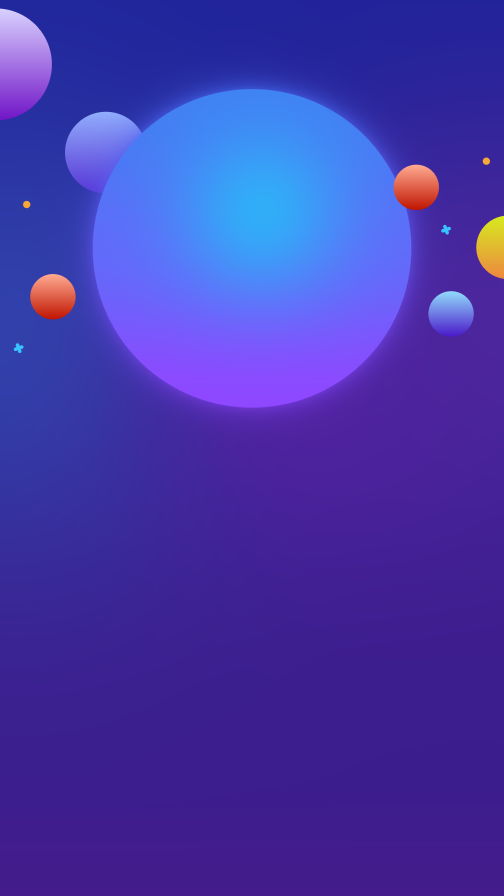
Reproduce this background procedurally as a WebGL 2 fragment shader.

```glsl
#version 300 es
precision highp float;

#define DISC_CENTER vec2(0.5, 1.285)
#define DISC_RADIUS 0.316
#define HALO_WIDTH 0.022
#define HALO_STRENGTH 0.6
#define CORE_CENTER vec2(0.52, 1.36)
#define CORE_WIDTH 0.165
#define SMALL_RADIUS 0.045
#define DOT_RADIUS 0.0072
#define CROSS_ARM 0.0065
#define CROSS_THICKNESS 0.0035

uniform vec2 u_resolution;
out vec4 outColor;

// Antialiased coverage of a signed distance, in canvas widths
float cover(float dist) {
    return clamp(0.5 - dist * u_resolution.x, 0.0, 1.0);
}

// Gaussian falloff with separate horizontal and vertical widths
float softSpot(vec2 p, vec2 center, vec2 width) {
    vec2 q = (p - center) / width;
    return exp(-dot(q, q));
}

// Flat ball shaded from its bottom colour to its top colour
vec3 ball(vec3 base, vec2 p, vec2 center, float radius, vec3 bottom, vec3 top) {
    vec2 q = p - center;
    float height = clamp(0.5 + 0.5 * q.y / radius, 0.0, 1.0);
    return mix(base, mix(bottom, top, height), cover(length(q) - radius));
}

// Rounded plus sign, slightly turned
float crossDistance(vec2 p, float angle) {
    float c = cos(angle), s = sin(angle);
    vec2 q = abs(mat2(c, -s, s, c) * p);
    q = vec2(max(q.x, q.y), min(q.x, q.y));
    return length(vec2(max(q.x - CROSS_ARM, 0.0), q.y)) - CROSS_THICKNESS;
}

// Night blue above, violet below, with broad coloured glows
vec3 backdrop(vec2 p) {
    vec3 night = vec3(0.12, 0.135, 0.60);
    vec3 violet = vec3(0.235, 0.115, 0.555);
    vec3 color = mix(violet, night, smoothstep(0.5, 1.75, p.y));
    color = mix(color, vec3(0.19, 0.27, 0.68), 0.9 * softSpot(p, vec2(0.03, 1.12), vec2(0.42, 0.48)));
    color = mix(color, vec3(0.32, 0.16, 0.62), 0.8 * softSpot(p, vec2(1.0, 1.16), vec2(0.45, 0.42)));
    color = mix(color, vec3(0.33, 0.13, 0.63), 0.75 * softSpot(p, vec2(0.62, 0.95), vec2(0.34, 0.28)));
    return mix(color, vec3(0.265, 0.11, 0.55), 1.0 - smoothstep(0.0, 0.25, p.y));
}

// Large disc with a cyan core and a thin outer halo
vec3 mainDisc(vec3 base, vec2 p) {
    vec2 q = p - DISC_CENTER;
    float dist = length(q) - DISC_RADIUS;
    float height = clamp(0.5 + 0.5 * q.y / DISC_RADIUS, 0.0, 1.0);
    vec3 color = mix(vec3(0.56, 0.28, 1.0), vec3(0.39, 0.41, 0.98), smoothstep(0.0, 0.5, height));
    color = mix(color, vec3(0.26, 0.49, 0.95), smoothstep(0.4, 1.0, height));
    color = mix(color, vec3(0.19, 0.68, 0.97), softSpot(p, CORE_CENTER, vec2(CORE_WIDTH)));
    vec3 haloColor = mix(vec3(0.50, 0.25, 0.93), vec3(0.28, 0.42, 0.95), height);
    float halo = HALO_STRENGTH * exp(-max(dist, 0.0) / HALO_WIDTH);
    return mix(mix(base, haloColor, halo), color, cover(dist));
}

void main() {
    vec2 p = gl_FragCoord.xy / u_resolution.x;
    // Keep the layout anchored to the top edge
    p.y += 16.0 / 9.0 - u_resolution.y / u_resolution.x;

    vec3 color = backdrop(p);
    color = ball(color, p, vec2(0.21, 1.475), 0.081, vec3(0.34, 0.20, 0.83), vec3(0.57, 0.68, 0.99));
    color = mainDisc(color, p);

    // Single balls around the disc
    color = ball(color, p, vec2(-0.008, 1.65), 0.111, vec3(0.44, 0.08, 0.78), vec3(0.85, 0.82, 1.0));
    color = ball(color, p, vec2(1.008, 1.287), 0.063, vec3(0.93, 0.53, 0.25), vec3(0.84, 0.92, 0.12));
    color = ball(color, p, vec2(0.895, 1.155), SMALL_RADIUS, vec3(0.29, 0.10, 0.79), vec3(0.57, 0.86, 0.99));

    // Paired accents, one on each side
    for (int i = 0; i < 2; i++) {
        float side = float(i);
        vec2 redCenter = mix(vec2(0.105, 1.189), vec2(0.826, 1.406), side);
        vec2 dotCenter = mix(vec2(0.053, 1.372), vec2(0.965, 1.458), side);
        vec2 crossCenter = mix(vec2(0.037, 1.087), vec2(0.885, 1.322), side);
        color = ball(color, p, redCenter, SMALL_RADIUS, vec3(0.75, 0.08, 0.0), vec3(1.0, 0.67, 0.57));
        color = mix(color, vec3(0.97, 0.66, 0.21), cover(length(p - dotCenter) - DOT_RADIUS));
        color = mix(color, vec3(0.22, 0.76, 1.0), cover(crossDistance(p - crossCenter, 0.35)));
    }
    outColor = vec4(color, 1.0);
}
```
